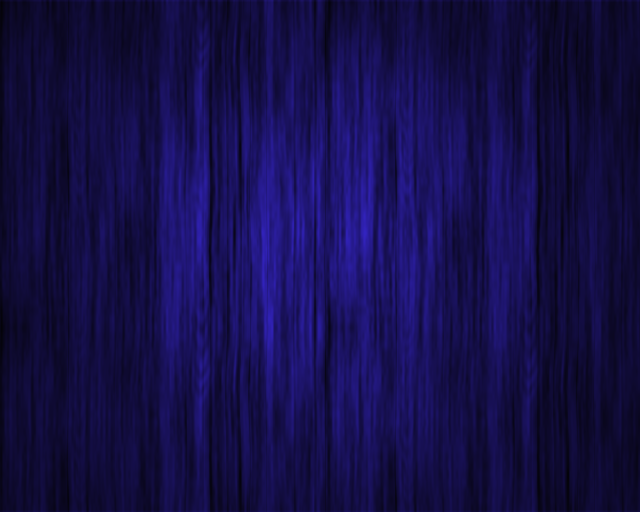
Write a Shadertoy shader that draws this texture.

```glsl
// Dark indigo wood: a square tile of vertical grain repeats over the canvas.
// Broad bands, stretched periodic noise and pointed growth rings form the grain;
// a soft oval glow lights the middle.

float hash(vec2 p) {
    return fract(sin(dot(p, vec2(127.1, 311.7))) * 43758.5453);
}

// Value noise on a unit tile, with a whole number of cells per side.
float tileNoise(vec2 p, vec2 cells) {
    p *= cells;
    vec2 i = floor(p), f = fract(p);
    f = f * f * (3.0 - 2.0 * f);
    vec2 a = mod(i, cells), b = mod(i + 1.0, cells);
    return mix(mix(hash(a), hash(vec2(b.x, a.y)), f.x),
               mix(hash(vec2(a.x, b.y)), hash(b), f.x), f.y);
}

// Signed distance to the nearest repeat of a centre.
float wrapped(float x, float centre) {
    return fract(x - centre + 0.5) - 0.5;
}

// Broad light and dark bands: centre, half width, strength.
float bands(vec2 p) {
    const vec3 band[11] = vec3[11](
        vec3(0.038, 0.020, 0.12), vec3(0.115, 0.022, 0.24),
        vec3(0.175, 0.025, -0.14), vec3(0.242, 0.016, 0.26),
        vec3(0.326, 0.022, 0.26), vec3(0.425, 0.050, -0.26),
        vec3(0.522, 0.030, 0.26), vec3(0.616, 0.018, 0.34),
        vec3(0.690, 0.050, -0.16), vec3(0.827, 0.024, 0.28),
        vec3(0.965, 0.030, -0.10));
    float sum = 0.0;
    for (int i = 0; i < 11; i++) {
        float d = wrapped(p.x, band[i].x) / band[i].y;
        float fade = 0.55 + 0.9 * tileNoise(vec2(band[i].x, p.y), vec2(31.0, 4.0));
        sum += band[i].z * fade * exp(-d * d);
    }
    return sum;
}

// Pointed growth rings stacked along one narrow strip.
float rings(vec2 p, float centre) {
    float d = wrapped(p.x, centre) / 0.020;
    float wobble = tileNoise(p, vec2(40.0, 9.0));
    float phase = 6.2832 * 14.0 * p.y + 5.0 * sqrt(d * d + 0.1) + 7.0 * wobble;
    float patches = smoothstep(0.3, 0.75, tileNoise(p + centre, vec2(3.0, 5.0)));
    return sin(phase) * exp(-d * d) * patches;
}

// Fibres in several widths, each long and slightly bent.
float fibres(vec2 p) {
    p.x += 0.010 * (tileNoise(p, vec2(14.0, 5.0)) - 0.5);
    float sum = 0.36 * (tileNoise(p, vec2(28.0, 3.0)) - 0.5);
    sum += 0.46 * (tileNoise(p, vec2(67.0, 4.0)) - 0.5);
    sum += 0.62 * (tileNoise(p, vec2(131.0, 7.0)) - 0.5);
    sum += 0.22 * (tileNoise(p, vec2(149.0, 38.0)) - 0.5);
    // Straight dark pores that run the full length
    float pore = tileNoise(vec2(p.x, 0.0), vec2(97.0, 1.0));
    return sum - 0.34 * smoothstep(0.72, 0.95, pore);
}

void mainImage(out vec4 fragColor, in vec2 fragCoord) {
    vec2 uv = fragCoord / iResolution.xy;
    vec2 tile = vec2(fragCoord.x, iResolution.y - fragCoord.y) / iResolution.y * 1.5623;

    // Wood grain
    float grain = 1.03 + bands(tile) + fibres(tile);
    grain += 0.20 * rings(tile, 0.616) + 0.22 * rings(tile, 0.038);
    grain += 0.10 * rings(tile, 0.242);

    // Central glow
    vec2 q = (uv - vec2(0.5, 0.51)) / vec2(0.34, 0.43);
    float light = 0.15 + 0.32 * exp(-dot(q, q));

    // Faint rim along the top and bottom
    float rim = 1.0 - smoothstep(0.001, 0.005, min(uv.y, 1.0 - uv.y));
    float blue = light * max(grain, 0.2) + 0.06 * rim;

    fragColor = vec4(vec3(0.255, 0.175, 1.0) * blue + vec3(0.007, 0.006, 0.0), 1.0);
}
```
